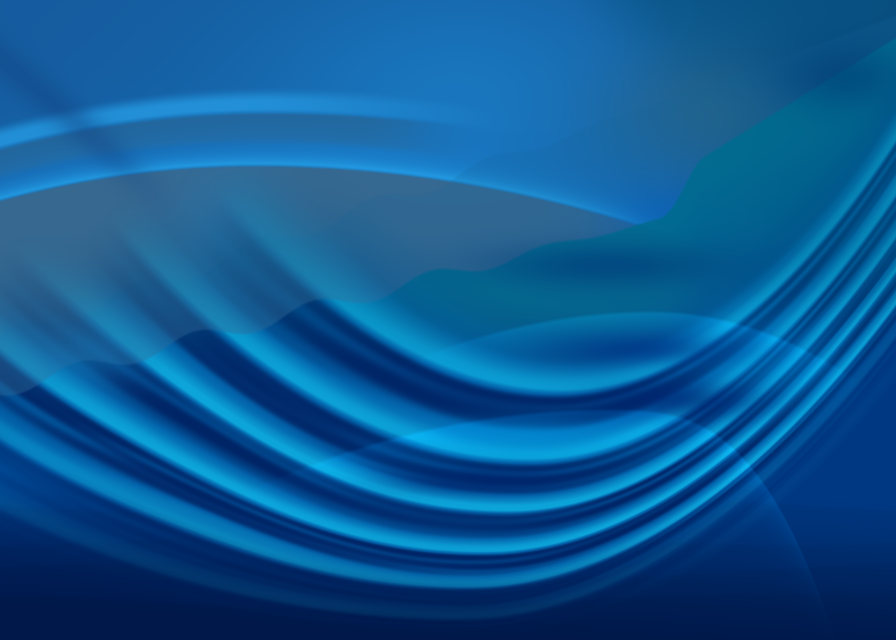
Reproduce this background procedurally as a WebGL 2 fragment shader.

```glsl
#version 300 es
precision highp float;
// Blue satin folds hanging below two luminous arches and wavy translucent layers.
uniform vec2 u_resolution;
out vec4 fragColor;

float hash(vec2 p) {
  vec3 q = fract(vec3(p.xyx) * 0.1031);
  q += dot(q, q.yzx + 33.33);
  return fract((q.x + q.y) * q.z);
}

float noise(vec2 p) {
  vec2 i = floor(p), f = fract(p);
  f = f * f * (3.0 - 2.0 * f);
  return mix(mix(hash(i), hash(i + vec2(1, 0)), f.x),
             mix(hash(i + vec2(0, 1)), hash(i + vec2(1, 1)), f.x), f.y);
}

// Soft elliptical spot
float glow(vec2 p, vec2 center, vec2 radius) {
  vec2 d = (p - center) / radius;
  return exp(-dot(d, d));
}

// Height of a parabola with its own curvature on each side of the peak
float arch(float x, vec2 peak, float left, float right) {
  float d = x - peak.x;
  return peak.y + (d < 0.0 ? left : right) * d * d;
}

// Light that is sharp at the lower edge and fades upward
float ribbon(float above, float width) {
  return smoothstep(-0.003, 0.005, above) * exp(-max(above, 0.0) / width);
}

// Lowest point of the hanging fold that passes through p
float foldLevel(vec2 p) {
  float level = 0.75;
  for (int i = 0; i < 3; i++) {
    float d = p.x - 0.885 + 0.45 * (clamp(level, 0.5, 0.95) - 0.6);
    vec2 sag = d < 0.0 ? vec2(2.5, 2.25) : vec2(2.14, 1.2);
    level = (p.y + sag.x * d * d) / (1.0 + sag.y * d * d);
  }
  return level;
}

void main() {
  // Height is one unit, y runs downward
  vec2 p = vec2(gl_FragCoord.x, u_resolution.y - gl_FragCoord.y) / u_resolution.y;

  // Sky
  vec3 col = mix(vec3(0.08, 0.36, 0.62), vec3(0.03, 0.31, 0.50), smoothstep(0.86, 1.04, p.x - 0.75 * p.y));
  col = mix(col, vec3(0.10, 0.47, 0.75), 0.9 * glow(p, vec2(0.72, 0.15), vec2(0.34, 0.2)));
  col = mix(col, vec3(0.15, 0.39, 0.54), 0.8 * glow(p, vec2(1.1, 0.18), vec2(0.15, 0.1)));

  // Grey haze between and below the arches
  float lower = arch(p.x, vec2(0.40, 0.259), 0.34, 0.26) - p.y;
  float upper = arch(p.x, vec2(0.42, 0.177), 0.32, 0.22) - p.y;
  float under = smoothstep(0.003, -0.003, lower) * smoothstep(1.2, 1.0, p.x);
  vec3 haze = mix(vec3(0.22, 0.41, 0.56), vec3(0.15, 0.47, 0.68), 0.6 * glow(p, vec2(0.35, 0.38), vec2(0.08, 0.12)));
  col = mix(col, haze, 0.94 * under);
  float between = smoothstep(0.003, -0.003, upper) * smoothstep(0.03, 0.045, lower) * smoothstep(0.75, 0.55, p.x);
  col = mix(col, vec3(0.16, 0.38, 0.55), 0.8 * between);

  // Arches with broad bodies and bright rims
  float lowerFade = smoothstep(1.13, 1.03, p.x);
  col = mix(col, vec3(0.09, 0.48, 0.80), 0.75 * ribbon(lower, 0.06) * lowerFade);
  col = mix(col, vec3(0.15, 0.66, 0.93), 0.9 * ribbon(lower, 0.014) * lowerFade);
  float upperBody = smoothstep(-0.004, 0.008, upper) * smoothstep(0.042, 0.018, upper);
  col = mix(col, vec3(0.14, 0.59, 0.87), 0.85 * upperBody * smoothstep(0.85, 0.35, p.x));
  col = mix(col, vec3(0.02, 0.36, 0.74), 0.7 * glow(p, vec2(1.07, 0.345), vec2(0.12, 0.05)));
  col = mix(col, vec3(0.07, 0.27, 0.52), 0.45 * exp(-pow((p.y - 0.09 - 0.85 * p.x) / 0.035, 2.0)) * smoothstep(0.3, 0.12, p.x));

  // Stepped translucent layers
  float wave = 0.013 * sin(p.x * 34.0 + 0.6) * smoothstep(1.1, 0.6, p.x);
  float veil = p.y - 0.53 + 0.36 * p.x + wave;
  float ridge = mix(0.61 - 0.26 * p.x, 0.27 - 0.62 * (p.x - 1.06), smoothstep(1.03, 1.10, p.x));
  float layer = p.y - ridge - wave;
  float layerMask = smoothstep(-0.003, 0.003, layer);
  col = mix(col, vec3(0.08, 0.39, 0.59), 0.2 * smoothstep(-0.003, 0.003, veil));
  vec3 teal = mix(vec3(0.0, 0.42, 0.56), vec3(0.0, 0.36, 0.55), smoothstep(0.0, 0.25, layer));
  col = mix(col, teal, 0.9 * layerMask);
  col = mix(col, vec3(0.0, 0.25, 0.49), 0.75 * glow(p, vec2(0.95, 0.415), vec2(0.19, 0.035)));
  col = mix(col, vec3(0.0, 0.24, 0.47), 0.6 * glow(p, vec2(1.32, 0.12), vec2(0.1, 0.05)));

  // Satin folds: thin crests, dark troughs and finer pleats between them
  float level = foldLevel(p);
  float u = max(level - 0.6, -0.14);
  float turn = 6.1 * u + 21.0 * u * u;
  float grain = noise(vec2(p.x * 3.0, level * 9.0));
  float patches = noise(vec2(p.x * 2.6 + 4.0, turn * 1.4 + 7.0));
  float rightSide = smoothstep(0.9, 1.2, p.x);
  turn += 0.2 * (grain - 0.5);
  float f = fract(turn - 0.03);
  float crest = smoothstep(0.3, 0.97, f) + 1.0 - smoothstep(0.0, 0.2, f);
  float pleat = pow(0.5 + 0.5 * cos(6.28318 * (2.0 * turn + 0.6 * grain)), 2.0);
  float fine = 0.5 + 0.5 * cos(6.28318 * (4.0 * turn + 1.5 * patches));
  float body = 0.72 * crest + 0.3 * pleat * (0.4 + 0.6 * patches + 0.4 * rightSide) + 0.12 * (fine - 0.5);
  vec3 satin = mix(vec3(0.0, 0.13, 0.39), vec3(0.01, 0.38, 0.67), smoothstep(0.0, 0.6, body));
  float shine = pow(clamp(crest, 0.0, 1.0), 5.0) * (0.65 + 0.35 * grain) + 0.35 * smoothstep(0.45, 0.9, body) * patches;
  satin = mix(satin, vec3(0.05, 0.66, 0.87), clamp(shine, 0.0, 1.0));
  satin = mix(satin, vec3(0.0, 0.40, 0.57), 0.5 * smoothstep(0.6, 0.35, p.y));
  float cloth = smoothstep(0.47 - 0.03 * rightSide, 0.63, level) * smoothstep(-0.15, 0.13, veil);
  col = mix(col, satin, 0.94 * cloth);
  float leftSide = smoothstep(0.75, 0.5, p.x);
  col = mix(col, vec3(0.17, 0.42, 0.59), 0.42 * (1.0 - layerMask) * leftSide * cloth);

  // Pools of light and shade on the cloth
  col = mix(col, vec3(0.0, 0.57, 0.83), 0.5 * glow(p, vec2(0.82, 0.685), vec2(0.16, 0.03)));
  col = mix(col, vec3(0.0, 0.56, 0.83), 0.4 * glow(p, vec2(1.2, 0.57), vec2(0.14, 0.09)));
  col = mix(col, vec3(0.0, 0.18, 0.50), 0.7 * glow(p, vec2(1.0, 0.545), vec2(0.15, 0.026)));
  col = mix(col, vec3(0.0, 0.14, 0.44), 0.7 * glow(p, vec2(1.07, 0.625), vec2(0.12, 0.03)));
  col = mix(col, vec3(0.0, 0.14, 0.42), 0.65 * glow(p, vec2(0.75, 0.752), vec2(0.13, 0.02)));
  col = mix(col, vec3(0.08, 0.49, 0.74), 0.45 * glow(p, vec2(0.14, 0.56), vec2(0.09, 0.05)));

  // Navy depth with faint strata
  vec3 navy = mix(vec3(0.0, 0.22, 0.51), vec3(0.0, 0.11, 0.34), smoothstep(0.68, 0.97, p.y - 0.06 * p.x));
  navy = mix(navy, vec3(0.0, 0.33, 0.64), 0.75 * glow(p, vec2(0.1, 0.71), vec2(0.25, 0.07)));
  for (float i = 0.0; i < 4.0; i++) {
    float stratum = p.y - 0.79 - 0.05 * i - 0.012 * sin(p.x * 5.0 + i * 1.7);
    navy *= 1.0 - 0.04 * smoothstep(-0.003, 0.003, stratum);
  }
  float depth = level - 0.02 * rightSide;
  col = mix(col, navy, 0.8 * smoothstep(0.885, 0.95, depth) + 0.2 * smoothstep(0.95, 1.0, depth));

  // Thin arcs crossing the cloth
  float hump = p.y - arch(p.x, vec2(1.02, 0.487), 0.54, 1.05);
  col += vec3(0.0, 0.10, 0.13) * ribbon(hump, 0.035) * smoothstep(0.6, 0.85, p.x) * smoothstep(1.37, 1.2, p.x);
  float bend = p.x - 0.95;
  float tail = p.y - 0.64 - (bend < 0.0 ? 0.4 * bend * bend : 8.0 * bend * bend * bend);
  col += vec3(0.0, 0.09, 0.12) * ribbon(tail, 0.04) * smoothstep(0.35, 0.6, p.x) * smoothstep(1.05, 0.7, p.y);

  fragColor = vec4(clamp(col, 0.0, 1.0), 1.0);
}
```
